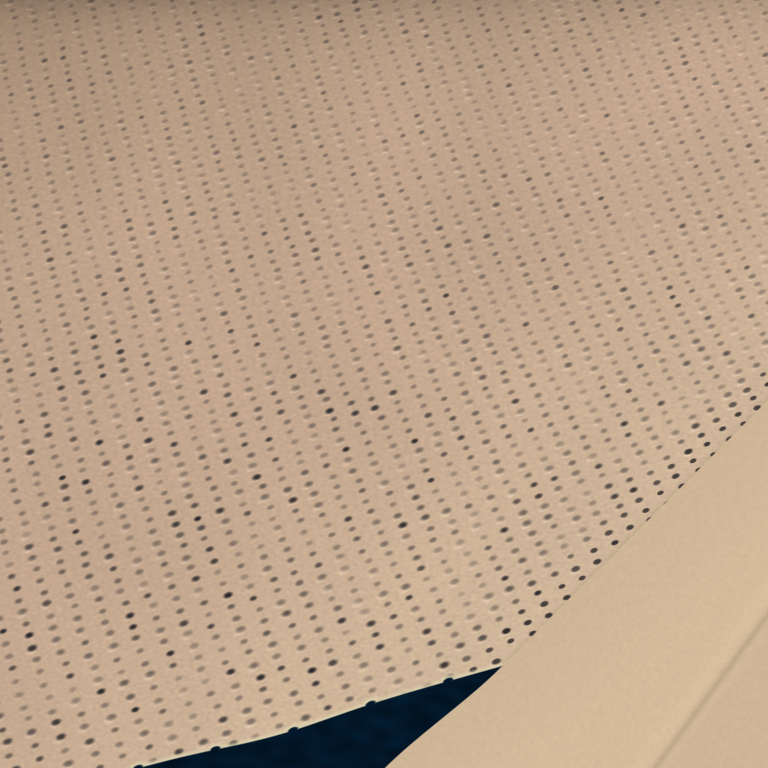
This texture is drawn by a Shadertoy shader. Its source:

```glsl
// Perforated beige fabric seen at an angle, with a plain folded band and a dark gap below.
// A bilinear warp turns canvas position into lattice cells; each cell holds one soft hole.
// Gradient noise adds mottling, grain and patchy wear, and a hash varies the holes.

const vec3 FABRIC_SHADE = vec3(0.665, 0.56, 0.47);
const vec3 FABRIC_MID   = vec3(0.765, 0.653, 0.555);
const vec3 FABRIC_LIGHT = vec3(0.835, 0.735, 0.62);
const vec3 BAND_COLOR   = vec3(0.825, 0.725, 0.60);
const vec3 HOLE_COLOR   = vec3(0.17, 0.16, 0.17);
const vec3 RIM_COLOR    = vec3(0.87, 0.84, 0.70);
const vec3 GAP_COLOR    = vec3(0.01, 0.09, 0.155);

vec2 hash22(vec2 p) {
    vec3 a = fract(p.xyx * vec3(0.1031, 0.1030, 0.0973));
    a += dot(a, a.yzx + 33.33);
    return fract((a.xx + a.yz) * a.zy);
}

float cornerGradient(vec2 cell, vec2 offset) {
    return dot(hash22(cell) * 2.0 - 1.0, offset);
}

float gradientNoise(vec2 p) {
    vec2 i = floor(p), f = fract(p);
    vec2 w = f * f * f * (f * (f * 6.0 - 15.0) + 10.0);
    vec2 e = vec2(1.0, 0.0);
    float low  = mix(cornerGradient(i, f), cornerGradient(i + e.xy, f - e.xy), w.x);
    float high = mix(cornerGradient(i + e.yx, f - e.yx), cornerGradient(i + e.xx, f - e.xx), w.x);
    return mix(low, high, w.y);
}

// Lattice coordinates: x counts slanted columns, y counts the closely set rows.
vec2 latticeCoord(vec2 q) {
    return vec2(38.0 * q.x - 8.0 * q.y - 11.0 * q.x * q.y,
                20.0 * q.x + 94.0 * q.y - 22.0 * q.y * q.y);
}

mat2 latticeJacobian(vec2 q) {
    return mat2(38.0 - 11.0 * q.y, 20.0, -8.0 - 11.0 * q.x, 94.0 - 44.0 * q.y);
}

// Signed distance past the band's diagonal edge; positive on the band.
float bandDistance(vec2 q) {
    return (q.x + q.y - 1.521 + 0.02 * smoothstep(0.87, 1.0, q.y)) * 0.707;
}

// Signed distance below the fabric hem, with small notches cut into it.
float hemDistance(vec2 q) {
    float bulge = 0.008 * exp(-pow((q.x - 0.36) / 0.1, 2.0));
    float below = (q.y - 1.0 + 0.28 * (q.x - 0.18) - bulge) * 0.963;
    float notchX = (fract((q.x - 0.23) / 0.101) - 0.5) * 0.101;
    float notch = 0.004 - length(vec2(notchX * 0.6, below));
    return max(below, notch);
}

// Elongated, tilted blob with a soft edge; offset is in canvas units.
float holeMask(vec2 offset, vec2 radius, float softness) {
    vec2 axes = vec2(dot(offset, vec2(0.92, -0.39)), dot(offset, vec2(0.39, 0.92)));
    return 1.0 - smoothstep(1.0 - softness, 1.0 + softness, length(axes / radius));
}

vec3 fabricShade(vec2 q) {
    vec3 color = mix(FABRIC_SHADE, FABRIC_MID, smoothstep(-0.15, 0.6, q.y + 0.45 * q.x));
    color = mix(color, FABRIC_LIGHT, 0.9 * smoothstep(0.7, 1.45, q.y + 0.72 * q.x));
    color *= 1.0 - 0.2 * exp(-q.y / 0.03) * (1.0 - 0.6 * q.x);
    return color * (1.0 + 0.04 * gradientNoise(q * vec2(7.0, 5.0)));
}

vec3 perforate(vec3 color, vec2 q) {
    vec2 lattice = latticeCoord(q);
    vec2 cell = floor(lattice);
    vec2 rnd = hash22(cell + 17.0);
    vec2 jitter = (hash22(cell + 71.0) - 0.5) * vec2(0.12, 0.2);
    vec2 offset = inverse(latticeJacobian(q)) * (lattice - cell - 0.5 - jitter);
    vec2 center = q - offset;

    // Holes are crisp beside the band and faint toward the far side.
    float nearBand = smoothstep(-0.06, -0.012, bandDistance(center));
    float wear = 0.85 + 0.8 * gradientNoise(center * 14.0);
    float depth = mix(0.3, 0.58, smoothstep(0.0, 0.75, center.y - 0.15 * center.x));
    depth *= wear * mix(0.6, 1.25, rnd.x) + 0.7 * pow(rnd.x, 9.0);
    depth = clamp(mix(depth, 0.95, nearBand * 0.8), 0.0, 1.0);
    vec2 radius = vec2(0.0047, 0.0028) * mix(0.85, 1.15, rnd.y);
    radius *= mix(0.8, 1.15, smoothstep(0.0, 1.0, center.y));
    float softness = mix(0.65, 0.4, nearBand);

    float glint = holeMask(offset - vec2(-0.002, 0.0045), radius, 0.7);
    color += 0.08 * glint * rnd.y * rnd.y;
    return mix(color, HOLE_COLOR, depth * holeMask(offset, radius, softness));
}

vec3 bandShade(vec2 q, float inside) {
    float crease = (q.x - 0.853 + 0.735 * (q.y - 1.0)) * 0.806;
    vec3 color = BAND_COLOR * mix(0.98, 1.01, smoothstep(0.0, 0.15, inside));
    color *= 1.0 - 0.1 * exp(-pow(crease / 0.005, 2.0));
    color *= 1.0 + 0.02 * exp(-pow((crease + 0.018) / 0.012, 2.0));
    return color * mix(1.0, 0.97, smoothstep(0.0, 0.02, crease));
}

void mainImage(out vec4 fragColor, in vec2 fragCoord) {
    vec2 q = fragCoord / iResolution.xy;
    q.y = 1.0 - q.y; // measured downward from the far edge
    float aa = 1.0 / min(iResolution.x, iResolution.y);
    float hem = hemDistance(q), band = bandDistance(q);

    // Fabric, its pale hem, then the gap and band
    vec3 color = perforate(fabricShade(q), q);
    color *= 1.0 + 0.06 * gradientNoise(q * vec2(150.0, 230.0));
    color = mix(color, RIM_COLOR, 0.7 * smoothstep(-0.007, -0.001, hem));
    vec3 gap = GAP_COLOR * (1.0 + 0.5 * gradientNoise(q * vec2(30.0, 60.0)));
    color = mix(color, gap, smoothstep(-aa, aa, hem));
    color *= 1.0 - 0.08 * exp(-abs(band) / 0.004);
    color = mix(color, bandShade(q, band), smoothstep(-aa, aa, band));

    color *= 1.0 + 0.03 * gradientNoise(q * 190.0) + 0.02 * gradientNoise(q * 90.0);
    fragColor = vec4(clamp(color, 0.0, 1.0), 1.0);
}
```
